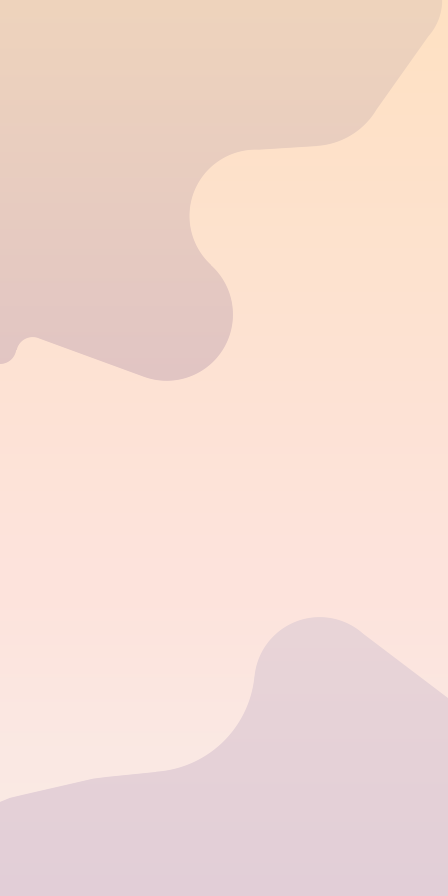
Give the GLSL for this background, as a Shadertoy shader.

```glsl
const int CORNERS = 13;

float circle(vec2 p, vec2 center, float radius) {
    return length(p - center) - radius;
}

// Signed distance to a closed polygon, negative inside
float polygon(vec2 p, vec2 corners[CORNERS]) {
    float nearest = 1e6;
    float side = 1.0;
    for (int i = 0; i < CORNERS; i++) {
        vec2 a = corners[i];
        vec2 edge = corners[(i + 1) % CORNERS] - a;
        vec2 toP = p - a;
        vec2 offset = toP - edge * clamp(dot(toP, edge) / dot(edge, edge), 0.0, 1.0);
        nearest = min(nearest, dot(offset, offset));
        bool above = toP.y >= 0.0;
        bool below = toP.y < edge.y;
        bool left = edge.x * toP.y > edge.y * toP.x;
        if ((above && below && left) || (!above && !below && !left)) side = -side;
    }
    return side * sqrt(nearest);
}

// Hanging shape: bulges are joined, hollows are cut out
float upperShape(vec2 p) {
    float d = polygon(p, vec2[CORNERS](
        vec2(-5, 205), vec2(98.7, 205), vec2(98.7, 200), vec2(96.4, 193),
        vec2(83.3, 174.5), vec2(70.8, 167.4), vec2(56.4, 166.5), vec2(47.1, 140.8),
        vec2(32.1, 115.9), vec2(8.6, 124.5), vec2(3.6, 121.8), vec2(0, 118.75),
        vec2(-5, 118.7)));
    d = min(d, circle(p, vec2(37.2, 129.8), 14.8));
    d = min(d, circle(p, vec2(69.7, 184.1), 16.7));
    d = min(d, circle(p, vec2(86.5, 200.0), 12.2));
    d = min(d, circle(p, vec2(0.0, 122.4), 3.65));
    d = max(d, -circle(p, vec2(57.1, 151.8), 14.8));
    return max(d, -circle(p, vec2(7.3, 121.1), 3.65));
}

// Rising hill with a round crest and a hollow flank
float lowerShape(vec2 p) {
    float d = polygon(p, vec2[CORNERS](
        vec2(-5, 18), vec2(0, 21), vec2(2.2, 21.9), vec2(4.7, 22.5),
        vec2(20.8, 26.2), vec2(24, 26.6), vec2(34.9, 27.7), vec2(56.8, 49),
        vec2(80.2, 59.2), vec2(105, 40.4), vec2(105, 20), vec2(105, -5),
        vec2(-5, -5)));
    d = min(d, circle(p, vec2(71.35, 47.65), 14.6));
    return max(d, -circle(p, vec2(33.3, 51.3), 23.6));
}

float coverage(float d) {
    float pixel = 100.0 / iResolution.x;
    return smoothstep(0.6 * pixel, -0.6 * pixel, d);
}

void mainImage(out vec4 fragColor, in vec2 fragCoord) {
    // Canvas spans 100 by 200 units
    vec2 p = fragCoord / iResolution.xy * vec2(100, 200);

    // Peach to blush backdrop
    vec3 color = mix(vec3(0.98, 0.912, 0.892), vec3(0.992, 0.89, 0.862), smoothstep(22.0, 74.0, p.y));
    color = mix(color, vec3(0.995, 0.881, 0.762), clamp((p.y - 74.0) / 126.0, 0.0, 1.0));

    // Tinted shapes
    vec3 upperColor = mix(vec3(0.882, 0.771, 0.766), vec3(0.934, 0.829, 0.738),
                          clamp((p.y - 115.0) / 85.0, 0.0, 1.0));
    vec3 lowerColor = mix(vec3(0.885, 0.808, 0.845), vec3(0.912, 0.832, 0.842),
                          clamp(p.y / 62.0, 0.0, 1.0));
    color = mix(color, upperColor, coverage(upperShape(p)));
    color = mix(color, lowerColor, coverage(lowerShape(p)));

    fragColor = vec4(color, 1.0);
}
```
